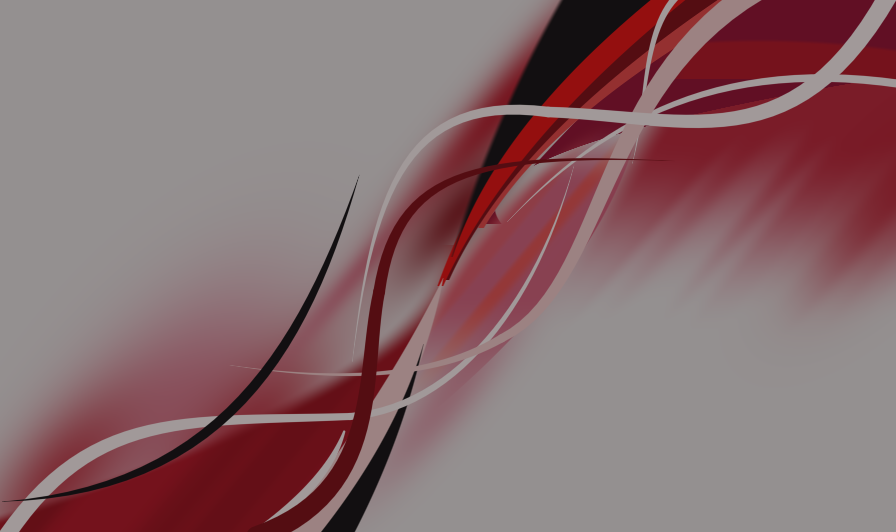
Reproduce this background procedurally as a Shadertoy shader.

```glsl
// Glossy red, black and silver ribbons sweeping diagonally over soft grey.

const float HEIGHT = 4.56; // canvas height in scene units, y runs down
const vec3 GREY = vec3(0.58, 0.565, 0.565);
const vec3 SILVER = vec3(0.63, 0.6, 0.6);
const vec3 BLUSH = vec3(0.61, 0.51, 0.51);
const vec3 PINK = vec3(0.53, 0.23, 0.3);
const vec3 CORAL = vec3(0.58, 0.19, 0.19);
const vec3 RED = vec3(0.58, 0.06, 0.06);
const vec3 CRIMSON = vec3(0.46, 0.07, 0.11);
const vec3 PLUM = vec3(0.38, 0.06, 0.14);
const vec3 MAROON = vec3(0.33, 0.05, 0.07);
const vec3 BLACK = vec3(0.07, 0.06, 0.065);

float hash(float n) {
    n = fract(n * 0.1031);
    n *= n + 33.33;
    return fract(n * (n + n));
}

float noise(float x) {
    return mix(hash(floor(x)), hash(floor(x) + 1.0), smoothstep(0.0, 1.0, fract(x)));
}

float quadratic(vec3 k, float t) {
    return mix(mix(k.x, k.y, t), mix(k.y, k.z, t), t);
}

// Position along and across the diagonal sweep
vec2 sweep(vec2 p) {
    return mat2(0.64, 0.768, -0.768, 0.64) * p;
}

// Gaussian smear, long along the sweep
void glow(inout vec3 col, vec2 p, vec3 tint, float alpha, vec2 centre, vec2 radii) {
    vec2 q = sweep(p - centre) / radii;
    col = mix(col, tint, alpha * exp(-dot(q, q)));
}

// Area between two curved sides; soft blurs the left one
float blade(vec2 p, float px, vec2 span, vec3 left, vec3 right, float soft) {
    float t = (p.y - span.x) / (span.y - span.x);
    float l = p.x - quadratic(left, t), r = quadratic(right, t) - p.x;
    soft += px;
    return step(0.0, t) * step(t, 1.0) * smoothstep(-soft, soft, l) * smoothstep(-px, px, r);
}

vec2 cubic(vec4 x, vec4 y, float t) {
    float s = 1.0 - t;
    vec4 k = vec4(s * s * s, 3.0 * s * s * t, 3.0 * s * t * t, t * t * t);
    return vec2(dot(x, k), dot(y, k));
}

// Cubic stroke whose half width follows a quadratic
void ribbon(inout vec3 col, vec2 p, float px, vec3 tint, vec4 x, vec4 y, vec3 width) {
    float nearest = HEIGHT, n = 28.0;
    vec2 a = cubic(x, y, 0.0);
    for (float i = 1.0; i <= n; i++) {
        vec2 b = cubic(x, y, i / n), e = b - a;
        float h = clamp(dot(p - a, e) / dot(e, e), 0.0, 1.0);
        nearest = min(nearest, length(p - a - e * h) - quadratic(width, (i + h - 1.0) / n));
        a = b;
    }
    col = mix(tint, col, smoothstep(-0.7 * px, 0.7 * px, nearest));
}

void mainImage(out vec4 fragColor, in vec2 fragCoord) {
    float px = HEIGHT / iResolution.y;
    vec2 p = vec2(fragCoord.x, iResolution.y - fragCoord.y) * px;
    float across = sweep(p).y;
    float streak = mix(noise(across * 3.0), noise(across * 8.0), 0.4);
    vec3 col = GREY;

    // Blurred glows
    glow(col, p, PINK, 0.65, vec2(1.5, 3.45), vec2(1.25, 0.65));
    glow(col, p, CRIMSON, 0.75, vec2(0.5, 4.1), vec2(0.9, 0.4));
    glow(col, p, CRIMSON, 0.8, vec2(2.1, 3.75), vec2(1, 0.45));
    glow(col, p, PINK, 0.6, vec2(3.05, 2.35), vec2(0.9, 0.1));
    glow(col, p, CRIMSON, 0.95, vec2(4.35, 0.85), vec2(1.5, 0.22));
    glow(col, p, MAROON, 0.9, vec2(3.95, 1.8), vec2(0.75, 0.22));
    glow(col, p, PINK, 0.5, vec2(3.85, 3.4), vec2(1, 0.22));
    float fade = 1.0 - smoothstep(1.1, 2.75, p.y + 0.5 * streak - 0.25);
    float wash = fade * blade(p, px, vec2(-0.1, 3.4), vec3(6.3, 5.2, 4.2), vec3(9), 0.2);
    col = mix(col, mix(PINK, CRIMSON, 0.75 * fade), wash);
    glow(col, p, CRIMSON, 0.6, vec2(7.6, 1.7), vec2(0.9, 0.4));

    // Plum and crimson field
    float band = smoothstep(-0.02, 0.02, p.y - 0.35 - 0.06 * pow(abs(p.x - 6.5), 2.0));
    vec3 field = mix(PLUM, CRIMSON, band * smoothstep(5.6, 5.9, p.x));
    col = mix(col, field, blade(p, px, vec2(-0.1, 0.68), vec3(6.3, 5.7, 5.2), vec3(9), 0.0));
    col = mix(col, PLUM, blade(p, px, vec2(0.68, 1.92), vec3(5.3, 4.65, 4.15), vec3(7.5, 3.8, 4.3), 0.0));

    // Pink silk and red body
    float silk = blade(p, px, vec2(1, 3.7), vec3(5.2, 3.5, 3.4), vec3(5.5, 5.2, 3.5), 0.1);
    silk *= smoothstep(1.0, 1.6, p.y) * (1.0 - smoothstep(2.5, 3.6, p.y));
    col = mix(col, mix(PINK, CORAL, smoothstep(0.45, 0.7, streak)), 0.92 * silk);
    vec3 flame = mix(RED, CRIMSON, smoothstep(2.3, 3.2, p.y + 0.5 * streak));
    flame = mix(flame, MAROON, 0.55 * smoothstep(0.2, 0.8, streak));
    col = mix(col, flame, blade(p, px, vec2(2.1, 4.6), vec3(3.92, 3.75, -0.5), vec3(3.95, 3.35, 2.5), 0.16));

    // Nested blades, upper then lower
    col = mix(col, CORAL, blade(p, px, vec2(-0.1, 1.95), vec3(6.1, 4.5, 4.1), vec3(6.65, 4.75, 4.15), 0.0));
    col = mix(col, MAROON, blade(p, px, vec2(-0.1, 2.4), vec3(5.9, 4.3, 3.8), vec3(6.3, 4.41, 3.85), 0.0));
    col = mix(col, RED, blade(p, px, vec2(-0.1, 2.45), vec3(5.5, 4.2, 3.75), vec3(6, 4.38, 3.8), 0.0));
    col = mix(col, BLACK, blade(p, px, vec2(-0.1, 2.2), vec3(4.87, 4.2, 3.88), vec3(5.7, 4.26, 3.88), 0.02));
    col = mix(col, BLUSH, blade(p, px, vec2(2.38, 4.6), vec3(3.8, 3.25, 2.35), vec3(3.8, 3.6, 2.75), 0.0));
    col = mix(col, BLACK, blade(p, px, vec2(2.95, 4.6), vec3(3.63, 3.38, 2.72), vec3(3.63, 3.45, 3.02), 0.0));

    // Ribbons, pale then dark
    ribbon(col, p, px, SILVER, vec4(0.05, 0.8, 1.6, 3), vec4(4.6, 3.5, 3.62, 3.57), vec3(0.07, 0.05, 0.03));
    ribbon(col, p, px, SILVER, vec4(3, 3.9, 4.6, 4.92), vec4(3.57, 3.5, 2.6, 1.42), vec3(0.03, 0.03, 0));
    ribbon(col, p, px, SILVER, vec4(4.35, 5.2, 6.2, 7.72), vec4(1.9, 1, 0.5, 0.72), vec3(0, 0.03, 0.035));
    ribbon(col, p, px, SILVER, vec4(2.15, 2.6, 2.85, 2.95), vec4(4.6, 4.3, 4, 3.7), vec3(0.03, 0.05, 0.01));
    ribbon(col, p, px, SILVER, vec4(5.82, 5.5, 5.55, 5.42), vec4(-0.05, 0.25, 0.9, 1.4), vec3(0.03, 0.02, 0));
    ribbon(col, p, px, BLUSH, vec4(1.97, 2.9, 3.7, 4.3), vec4(3.13, 3.27, 3.25, 2.9), vec3(0, 0.015, 0.035));
    ribbon(col, p, px, BLUSH, vec4(4.3, 5.2, 5.1, 6.5), vec4(2.9, 2.45, 0.75, -0.1), vec3(0.035, 0.06, 0.1));
    ribbon(col, p, px, SILVER, vec4(3.02, 3.2, 3.5, 4.7), vec4(3.1, 1.6, 0.8, 0.96), vec3(0, 0.03, 0.045));
    ribbon(col, p, px, SILVER, vec4(4.7, 5.9, 6.8, 7.62), vec4(0.96, 1, 1.4, -0.05), vec3(0.045, 0.06, 0.08));
    ribbon(col, p, px, MAROON, vec4(2.2, 3.3, 3.1, 3.25), vec4(4.6, 4.2, 3.2, 2.5), vec3(0.09, 0.07, 0.05));
    ribbon(col, p, px, MAROON, vec4(3.25, 3.4, 4, 5.78), vec4(2.5, 1.5, 1.3, 1.38), vec3(0.05, 0.03, 0));
    ribbon(col, p, px, BLACK, vec4(0.02, 1.9, 2.6, 3.08), vec4(4.3, 4.2, 3, 1.5), vec3(0, 0.085, 0));
    fragColor = vec4(col, 1);
}
```
